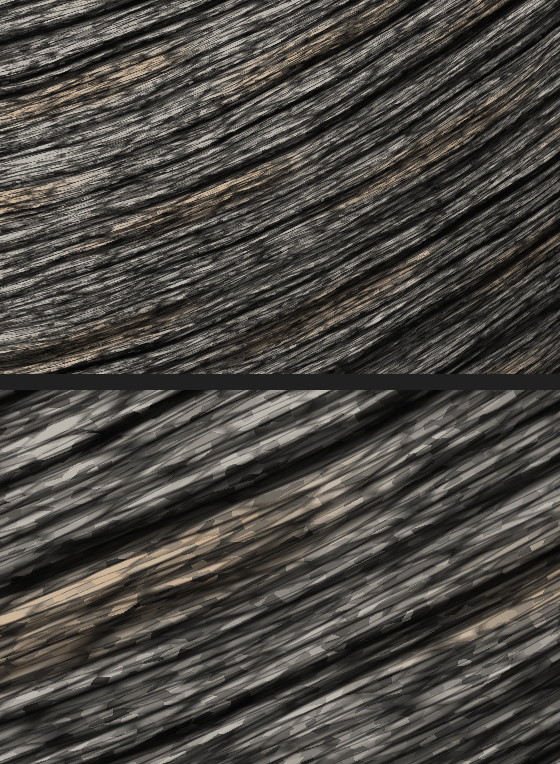
Top, the full canvas; bottom, a detail of the centre.
Reproduce this texture procedurally as a WebGL 1 fragment shader.

```glsl
precision highp float;
// Weathered grey wood: curving furrows and fine fibres in low side light.
uniform vec2 u_resolution;

float hash(vec2 p) {
  return fract(sin(dot(p, vec2(127.1, 311.7))) * 43758.545);
}

// Cellular noise: x = distance to the seam, y = random tone of the cell.
vec2 cells(vec2 p) {
  vec2 base = floor(p);
  float nearest = 9.0, second = 9.0, tone = 0.0;
  for (int j = -1; j <= 1; j++) {
    for (int i = -1; i <= 1; i++) {
      vec2 id = base + vec2(float(i), float(j));
      vec2 seed = id + vec2(hash(id), hash(id + 57.3));
      float d = distance(p, seed);
      if (d < nearest) {
        second = nearest;
        nearest = d;
        tone = hash(id + 19.7);
      } else {
        second = min(second, d);
      }
    }
  }
  return vec2(second - nearest, tone);
}

// Long wandering furrows, crisp below and softly shaded above.
float furrows(vec2 p, float width) {
  float row = floor(p.y), depth = 0.0;
  for (int i = -1; i <= 1; i++) {
    float id = row + float(i);
    float r = hash(vec2(id, 3.1));
    float wander = 0.10 * sin(p.x * 2.3 + r * 40.0) + 0.04 * sin(p.x * 7.1 + r * 90.0);
    float d = p.y - id - 0.15 - 0.7 * r - wander;
    float swell = 0.65 + 0.35 * sin(p.x * (1.5 + 2.0 * r) + r * 70.0);
    float w = width * (0.45 + 0.75 * hash(vec2(id, 8.6))) * (0.5 + 0.6 * swell);
    float reach = d > 0.0 ? w * 2.0 : w * 1.1;
    float cut = 1.0 - smoothstep(0.15 * reach, reach, abs(d));
    depth = max(depth, cut * (0.4 + 0.6 * swell));
  }
  return depth;
}

void main() {
  vec2 p = gl_FragCoord.xy / u_resolution.y;

  // Grain coordinates: x runs along the bent grain, y across it.
  float across = p.y - 0.25 * p.x - 0.14 * p.x * p.x - 0.06 * p.x * (p.y - 0.5);
  float along = p.x + 0.45 * p.y;
  across += 0.005 * sin(along * 5.0 + across * 9.0)
          + 0.002 * sin(along * 14.0 - across * 23.0);
  vec2 grain = vec2(along, across);

  vec2 strand = cells(grain * vec2(4.5, 72.0));
  vec2 fibre = cells(grain * vec2(13.0, 145.0) + 31.0);
  vec2 grit = cells(grain * vec2(62.0, 190.0) + 77.0);

  // Broad light falls from the upper left, with one pale worn band.
  float light = 0.66 - 0.18 * p.x + 0.14 * (p.y - 0.5);
  float band = exp(-pow((across - 0.57) / 0.055, 2.0)) * (1.0 - smoothstep(0.7, 1.7, along));
  light += 0.13 * band;
  light += 0.035 * sin(across * 31.0 + 2.0 * sin(along * 2.1)) * sin(along * 3.3 + across * 8.0);

  // Fibre tones, then the dark seams and furrows between them.
  float tone = light * (1.0 + 0.50 * (strand.y - 0.5) + 0.52 * (fibre.y - 0.5)
                            + 0.56 * (grit.y - 0.5));
  tone *= mix(0.40, 1.0, smoothstep(0.0, 0.28, strand.x));
  tone *= mix(0.62, 1.0, smoothstep(0.0, 0.30, fibre.x));
  float rough = 0.004 * (fibre.y - 0.5) + 0.003 * (grit.y - 0.5);
  vec2 cutAt = vec2(along, across + rough);
  tone *= 1.0 - 0.93 * furrows(cutAt * vec2(1.0, 13.0), 0.17);
  tone *= 1.0 - 0.72 * furrows(cutAt * vec2(2.2, 33.0) + 11.0, 0.20);
  tone += 0.10 * smoothstep(0.93, 1.0, grit.y) * light;
  tone = clamp(tone + 0.012, 0.025, 0.72);

  // Silver grey wood with patches of brown.
  float patches = sin(along * 4.1 + across * 17.0) + sin(along * 2.3 - across * 29.0 + 1.7);
  float brown = smoothstep(0.3, 1.9, patches + 0.9 * (strand.y - 0.5)) * (0.35 + 0.65 * grit.y);
  vec3 silver = vec3(1.02, 0.99, 0.94);
  vec3 umber = vec3(1.12, 0.97, 0.80);
  gl_FragColor = vec4(tone * mix(silver, umber, brown), 1.0);
}
```
